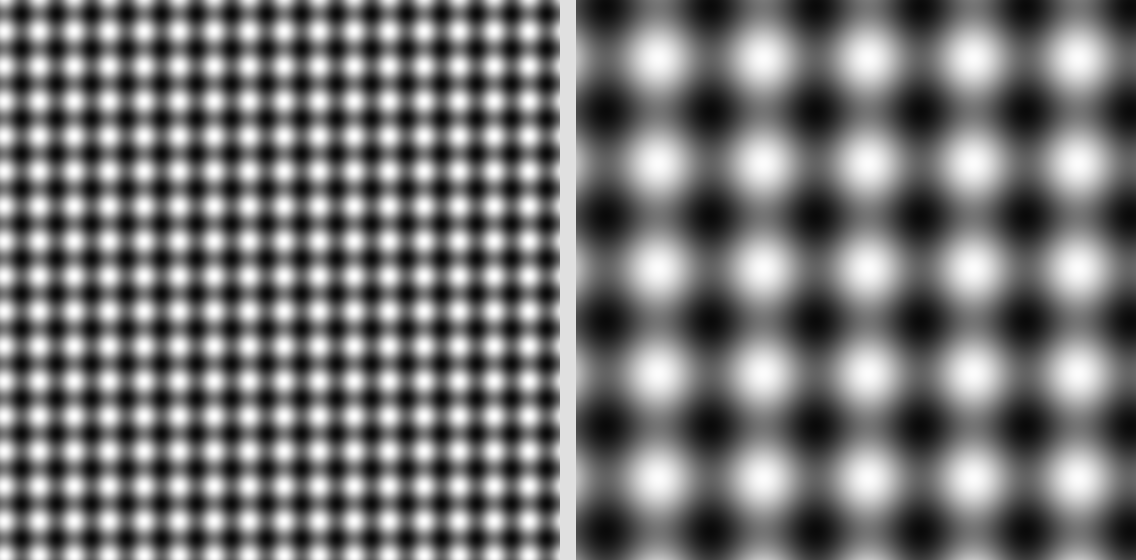
Left, the full canvas; right, a detail of the centre.
Reproduce this pattern procedurally as a Shadertoy shader.

```glsl
const float REPEATS = 16.0;
const vec2 PEAK_OFFSET = vec2(0.118, 0.108); // peak position inside one cell
const float TAU = 6.2831853;

// Raised cosine per axis: 1 on the peak, 0 halfway between peaks
vec2 cellWave(vec2 uv, float repeats, vec2 offset) {
    return 0.5 + 0.5 * cos(TAU * (uv * repeats - offset));
}

// Blend four tones over the two waves
float blendTones(vec2 wave, float dark, float rowGap, float columnGap, float light) {
    float valley = mix(dark, columnGap, wave.x);
    float ridge = mix(rowGap, light, wave.x);
    return mix(valley, ridge, wave.y);
}

void mainImage(out vec4 fragColor, in vec2 fragCoord) {
    vec2 uv = fragCoord / iResolution.xy;
    vec2 wave = cellWave(uv, REPEATS, PEAK_OFFSET);

    // Soft light spots, slightly taller than wide, with grey bridges
    float tone = blendTones(wave, 0.04, 0.39, 0.455, 0.99);
    fragColor = vec4(vec3(tone), 1.0);
}
```
